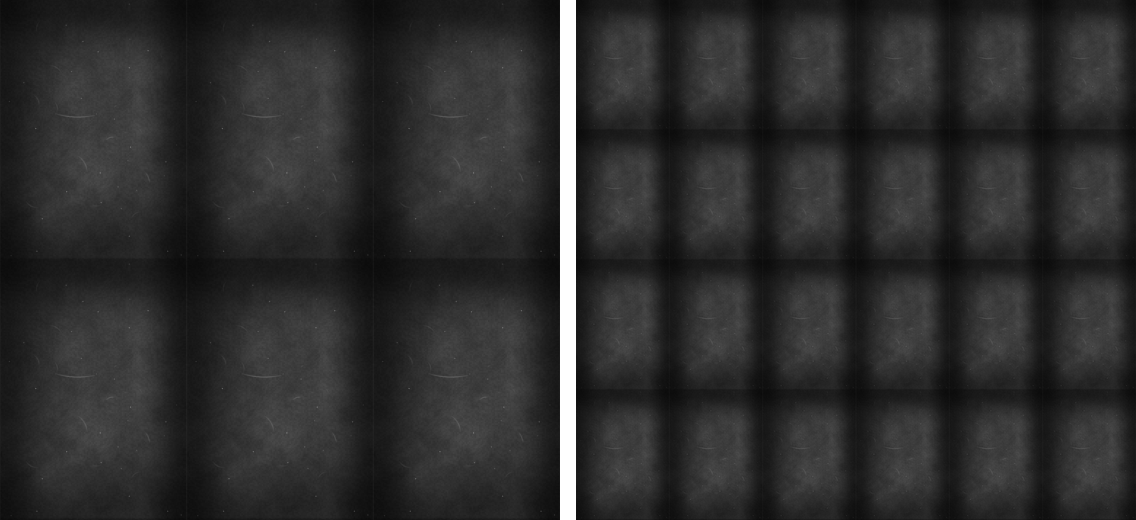
Left: one tile. Right: repeated 2 by 2.
Write a WebGL 2 fragment shader that draws this texture.

```glsl
#version 300 es
precision highp float;
// Worn charcoal chalkboard panels, three across and two down, with dark edges, mottling and scratches.

uniform vec2 u_resolution;
out vec4 outColor;

const vec2 REPEATS = vec2(3.0, 2.0);
const float PANEL_ASPECT = 0.717;  // panel width over panel height
const float BOARD_GREY = 0.218;
const float SHADOW_GREY = 0.018;

float hash(vec2 p) {
  return fract(sin(dot(p, vec2(127.1, 311.7))) * 43758.5);
}

// Value noise that wraps after a whole number of cells
float wrapNoise(vec2 uv, vec2 cells, float seed) {
  vec2 g = uv * cells;
  vec2 i = floor(g);
  vec2 f = fract(g);
  f = f * f * (3.0 - 2.0 * f);
  vec2 lo = mod(i, cells) + seed;
  vec2 hi = mod(i + 1.0, cells) + seed;
  return mix(mix(hash(lo), hash(vec2(hi.x, lo.y)), f.x),
             mix(hash(vec2(lo.x, hi.y)), hash(hi), f.x), f.y);
}

float wrapFbm(vec2 uv, vec2 cells, float seed) {
  float sum = 0.0;
  float amp = 0.5;
  for (int i = 0; i < 5; i++) {
    sum += amp * wrapNoise(uv, cells, seed + float(i) * 17.0);
    cells *= 2.0;
    amp *= 0.55;
  }
  return sum / 1.055;
}

// Broad light falling off to the panel edges, meeting its neighbours
float vignette(vec2 uv) {
  float across = smoothstep(0.0, 0.36, uv.x) * smoothstep(0.0, 0.27, 1.0 - uv.x);
  float upward = smoothstep(0.0, 0.3, uv.y) * smoothstep(0.0, 0.3, 1.0 - uv.y);
  float lowerGlow = smoothstep(0.0, 0.012, uv.y) * (1.0 - smoothstep(0.0, 0.5, uv.y));
  float endLight = mix(0.4, 0.57, lowerGlow);
  return mix(0.36, 1.0, across) * mix(endLight, 1.0, upward);
}

// Soft chalky patch
float smudge(vec2 p, vec2 center, float radius) {
  vec2 d = (p - center) / radius;
  return exp(-dot(d, d));
}

// Thin bowed stroke from a to b, fading at its ends
float scratch(vec2 p, vec2 a, vec2 b, float bow, float px) {
  vec2 ab = b - a;
  float t = clamp(dot(p - a, ab) / dot(ab, ab), 0.0, 1.0);
  float arch = 4.0 * t * (1.0 - t);
  vec2 onCurve = mix(a, b, t) + normalize(vec2(-ab.y, ab.x)) * bow * arch;
  return (1.0 - smoothstep(0.0, 0.001 + px, length(p - onCurve))) * (0.3 + 0.7 * arch);
}

// Short faint scratches at random places and angles
float scatteredScratches(vec2 p, float px) {
  float sum = 0.0;
  for (int i = 0; i < 14; i++) {
    float k = float(i);
    vec2 a = vec2(PANEL_ASPECT, 1.0) * (0.12 + 0.76 * vec2(hash(vec2(k, 3.0)), hash(vec2(k, 8.0))));
    float angle = 6.283 * hash(vec2(k, 13.0));
    float len = mix(0.012, 0.05, hash(vec2(k, 21.0)));
    sum += scratch(p, a, a + len * vec2(cos(angle), sin(angle)), 0.12 * len, px)
         * mix(0.2, 0.7, hash(vec2(k, 34.0)));
  }
  return sum;
}

// Sparse dust, one possible fleck per cell
float dust(vec2 uv, vec2 cells, float px) {
  vec2 id = floor(uv * cells);
  vec2 jitter = 0.2 + 0.6 * vec2(hash(id + 5.0), hash(id + 9.0));
  vec2 d = (fract(uv * cells) - jitter) / cells * vec2(PANEL_ASPECT, 1.0);
  float fleck = 1.0 - smoothstep(0.0, 0.001 + px, length(d));
  return fleck * step(0.88, hash(id + 2.0)) * mix(0.3, 1.0, hash(id + 14.0));
}

void main() {
  vec2 uv = fract(gl_FragCoord.xy / u_resolution * REPEATS);
  vec2 p = uv * vec2(PANEL_ASPECT, 1.0);
  float px = REPEATS.y / u_resolution.y;

  // Lit board with cloudy mottling
  float clouds = wrapFbm(uv, vec2(4.0, 6.0), 3.0);
  float mottle = wrapFbm(uv, vec2(13.0, 17.0), 41.0);
  float grey = SHADOW_GREY + BOARD_GREY * vignette(uv)
             * (0.58 + 0.58 * clouds + 0.28 * mottle);

  // Chalk residue
  float residue = smudge(p, vec2(0.52, 0.67), 0.05) + smudge(p, vec2(0.28, 0.64), 0.05)
                + smudge(p, vec2(0.17, 0.35), 0.05) + smudge(p, vec2(0.31, 0.23), 0.03);
  grey += 0.035 * residue * mottle;

  // Fine grain
  float grain = wrapNoise(uv, vec2(128.0, 179.0), 7.0) - 0.5;
  grey += grain * (0.012 + 0.1 * grey);

  // Scratches and flecks
  float marks = scratch(p, vec2(0.215, 0.562), vec2(0.362, 0.556), -0.009, px);
  marks += 0.8 * scratch(p, vec2(0.41, 0.464), vec2(0.437, 0.472), 0.003, px);
  marks += 0.6 * scratch(p, vec2(0.3, 0.4), vec2(0.335, 0.34), 0.008, px);
  marks += 0.7 * scratch(p, vec2(0.56, 0.335), vec2(0.575, 0.3), 0.002, px);
  grey += 0.12 * marks + 0.09 * scatteredScratches(p, px);
  grey += 0.22 * dust(uv, vec2(12.0, 17.0), px);

  // Faint worn line where panels meet side by side
  float sideGap = min(uv.x, 1.0 - uv.x) * PANEL_ASPECT;
  grey += 0.03 * (1.0 - smoothstep(0.0, 0.001 + px, sideGap));

  outColor = vec4(vec3(clamp(grey, 0.0, 1.0)), 1.0);
}
```
